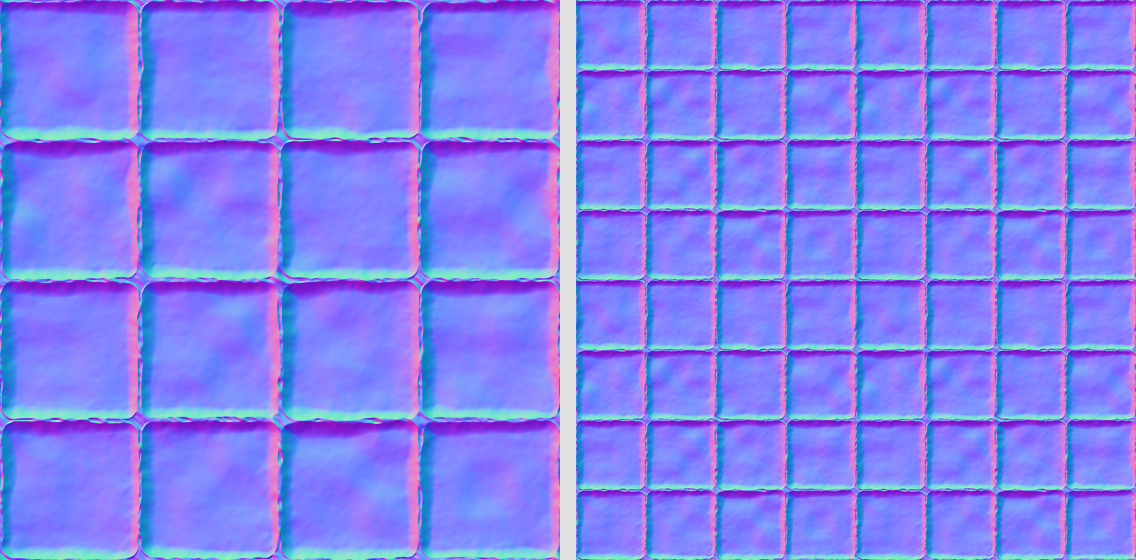
Left, the tile; right, the same tile 2 across and 2 down.
This texture map is drawn by a three.js fragment shader. Its source:

```glsl
// Tangent-space normal map of a 4 by 4 grid of worn, rounded stone tiles with rough grout.
#define TILES 4.0
#define HALF_SIZE 0.485
#define CORNER 0.085
#define BEVEL_WIDTH 0.085
#define BEVEL_SLOPE 1.65
#define SOFT_WIDTH 0.2
#define SOFT_SLOPE 0.22
#define EDGE_WOBBLE 0.018
#define EDGE_CHIPS 0.007
#define SURFACE_RELIEF 0.006
#define GROUT_RELIEF 0.045
#define SAMPLE_STEP 0.006

varying vec2 vUv;

float hash(vec2 p) {
  vec3 q = fract(vec3(p.xyx) * 0.1031);
  q += dot(q, q.yzx + 33.33);
  return fract((q.x + q.y) * q.z);
}

// Value noise that wraps after a whole number of lattice cells
float noise(vec2 p, vec2 period) {
  vec2 i = floor(p), f = p - i;
  vec2 u = f * f * f * (f * (f * 6.0 - 15.0) + 10.0);
  vec2 a = mod(i, period), b = mod(i + 1.0, period);
  return mix(mix(hash(a), hash(vec2(b.x, a.y)), u.x),
             mix(hash(vec2(a.x, b.y)), hash(b), u.x), u.y);
}

// Layered relief; every second layer is turned by 45 degrees to hide the lattice
float relief(vec2 p) {
  float sum = 0.0, amp = 1.0, freq = 5.0;
  for (int k = 0; k < 3; k++) {
    vec2 period = vec2(TILES * freq), q = p * freq;
    sum += amp * (noise(q, period) - 0.5);
    sum += amp * 0.7 * (noise(vec2(q.x + q.y, q.x - q.y) + 0.37, period) - 0.5);
    amp *= 0.5;
    freq *= 2.0;
  }
  return sum;
}

// Diagonal streaks in the grout
float streaks(vec2 p) {
  vec2 freq = vec2(15.0, 5.0);
  vec2 q = vec2(p.x + p.y, p.x - p.y) * freq;
  return noise(q, TILES * freq) + 0.5 * noise(q * 2.0, TILES * freq * 2.0);
}

float roundedBox(vec2 p, float halfSize, float radius) {
  vec2 d = abs(p) - halfSize + radius;
  return length(max(d, 0.0)) + min(max(d.x, d.y), 0.0) - radius;
}

// Rises from 0 to 1, steepest at the rim
float shoulder(float x) {
  float t = 1.0 - clamp(x, 0.0, 1.0);
  return 1.0 - t * t;
}

float height(vec2 p) {
  vec2 id = mod(floor(p), TILES);
  vec2 seed = 100.0 * vec2(hash(id + 3.1), hash(id + 17.7));
  vec2 wide = vec2(1024.0);
  vec2 shift = vec2(hash(id + 41.3), hash(id + 59.9)) - 0.5;
  vec2 local = fract(p) - 0.5;
  vec2 centred = local - 0.006 * shift;

  // Uneven outline, different on each tile
  float wobble = EDGE_WOBBLE * (noise(local * 5.0 + seed, wide) - 0.5);
  wobble += EDGE_CHIPS * (noise(local * 17.0 + seed.yx, wide) - 0.5);
  float dist = roundedBox(centred, HALF_SIZE, CORNER) + wobble;
  float softDist = roundedBox(centred, HALF_SIZE, SOFT_WIDTH) + wobble;

  // Steep rim, broader towards the upper left, over a soft outer slope
  float width = BEVEL_WIDTH * (0.65 + 0.7 * noise(local * 3.5 + seed + 31.0, wide));
  width *= 1.0 + 0.3 * (local.y - local.x);
  float h = 0.5 * BEVEL_SLOPE * width * shoulder(-dist / width);
  h += 0.5 * SOFT_SLOPE * SOFT_WIDTH * shoulder(-softDist / SOFT_WIDTH);

  // Fine wear, rougher near the rim, and coarse grout
  float rim = smoothstep(-0.16, -0.03, dist);
  h += SURFACE_RELIEF * (1.0 + 1.3 * rim) * relief(p);
  h += GROUT_RELIEF * smoothstep(-0.002, 0.012, dist) * (streaks(p) - 0.75);
  return h;
}

void main() {
  vec2 p = vUv * TILES;
  vec2 e = vec2(SAMPLE_STEP, 0.0);
  vec2 slope = vec2(height(p + e.xy) - height(p - e.xy),
                    height(p + e.yx) - height(p - e.yx)) / (2.0 * SAMPLE_STEP);
  // Green axis points down
  vec3 normal = normalize(vec3(-slope.x, slope.y, 1.0));
  gl_FragColor = vec4(normal * 0.5 + 0.5, 1.0);
}
```
